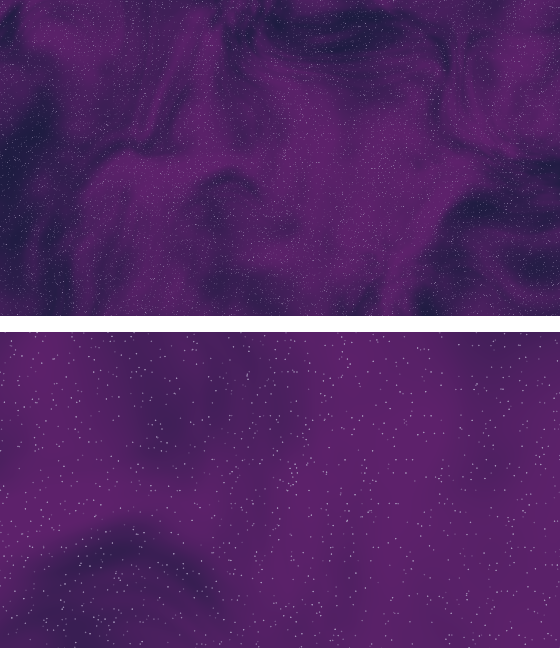
Top, the full canvas; bottom, a detail of the centre.
This background is drawn by a Shadertoy shader. Its source:

```glsl
// Swirling purple nebula over navy darkness, dusted with fine pale stars.

const vec3 NAVY   = vec3(0.112, 0.110, 0.252);
const vec3 VIOLET = vec3(0.366, 0.130, 0.420);
const vec3 STAR   = vec3(0.68, 0.63, 0.76);

float hash(vec2 p) {
    return fract(sin(dot(p, vec2(127.1, 311.7))) * 43758.5453);
}

// Smooth value noise in 0..1
float noise(vec2 p) {
    vec2 cell = floor(p);
    vec2 f = fract(p);
    vec2 u = f * f * f * (f * (f * 6.0 - 15.0) + 10.0);
    float low  = mix(hash(cell), hash(cell + vec2(1, 0)), u.x);
    float high = mix(hash(cell + vec2(0, 1)), hash(cell + vec2(1, 1)), u.x);
    return mix(low, high, u.y);
}

// Layered noise, normalised to 0..1
float fbm(vec2 p, int octaves) {
    const mat2 turn = mat2(0.8, 0.6, -0.6, 0.8);
    float sum = 0.0, total = 0.0, gain = 0.5;
    for (int i = 0; i < octaves; i++) {
        sum += gain * noise(p);
        total += gain;
        gain *= 0.5;
        p = turn * p * 2.03 + 17.3;
    }
    return sum / total;
}

// Smooth displacement in -0.5..0.5
vec2 swirl(vec2 p) {
    return vec2(noise(p + 2.7), noise(p + vec2(9.2, 23.4))) - 0.5;
}

// Soft clouds mixed with wisps drawn out along the contours of the swirl
float nebula(vec2 p) {
    vec2 bend = swirl(p * 2.2 + 0.5 * swirl(p * 4.0));
    float clouds = fbm(p * 4.5 + 1.5 * bend, 3);
    float wisps = fbm(p * 2.5 + 4.5 * bend + 31.0, 4);
    return smoothstep(0.17, 0.71, mix(clouds, wisps, 0.52));
}

// Jittered star dots; neighbour cells are checked so none are cut off
float stars(vec2 p, float rows, float share, float radius, float pixel) {
    vec2 home = floor(p * rows);
    float light = 0.0;
    for (int y = -1; y <= 1; y++) {
        for (int x = -1; x <= 1; x++) {
            vec2 cell = home + vec2(x, y);
            float present = step(hash(cell + 0.37), share);
            vec2 jitter = vec2(hash(cell + 41.3), hash(cell + 83.9));
            float d = length(p - (cell + jitter) / rows);
            float disc = 1.0 - smoothstep(radius - 0.5 * pixel, radius + 0.5 * pixel, d);
            float power = mix(0.2, 0.95, hash(cell + 19.7));
            light = max(light, present * power * disc);
        }
    }
    return light;
}

void mainImage(out vec4 fragColor, in vec2 fragCoord) {
    float pixel = 1.0 / iResolution.y;
    vec2 p = fragCoord * pixel;

    vec3 color = mix(NAVY, VIOLET, nebula(p));
    color = mix(color, STAR, stars(p, 216.0, 0.16, 0.0008, pixel));

    fragColor = vec4(color, 1.0);
}
```
